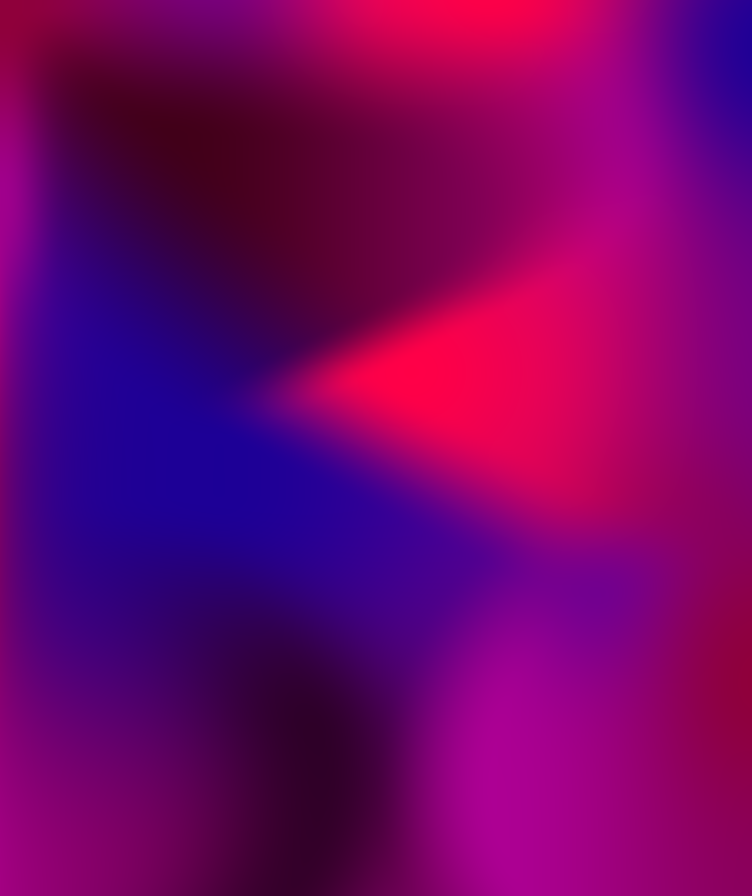
Write a Shadertoy shader that draws this background.

```glsl
// A soft mesh-like gradient: a dark rounded lobe, a blue band and a magenta disc
// surround a glowing red wedge. Each form is a distance function with a wide
// smooth edge, filled by a colour ramp and layered from back to front.

const float ASPECT = 0.84;

const vec3 RED     = vec3(1.00, 0.00, 0.28);
const vec3 PINK    = vec3(0.88, 0.01, 0.36);
const vec3 ORCHID  = vec3(0.76, 0.00, 0.60);
const vec3 MAGENTA = vec3(0.68, 0.00, 0.58);
const vec3 PURPLE  = vec3(0.48, 0.00, 0.50);
const vec3 VIOLET  = vec3(0.42, 0.00, 0.58);
const vec3 BLUE    = vec3(0.11, 0.00, 0.59);
const vec3 PLUM    = vec3(0.48, 0.00, 0.37);
const vec3 WINE    = vec3(0.54, 0.00, 0.37);
const vec3 CRIMSON = vec3(0.56, 0.00, 0.23);
const vec3 MAROON  = vec3(0.25, 0.00, 0.09);
const vec3 SHADOW  = vec3(0.16, 0.00, 0.13);

const vec2  LOBE_EDGE   = vec2(0.43, 0.626);
const vec2  LOBE_NORMAL = vec2(0.433, -0.902);
const float LOBE_RIGHT  = 0.66;
const float LOBE_TOP    = 0.955;
const float LOBE_LEFT   = 0.03;
const vec2  BAND_EDGE   = vec2(0.39, 0.518);
const vec2  BAND_NORMAL = vec2(0.447, 0.894);
const float BAND_SOFT   = 0.068;
const vec2  DISC_CENTRE = vec2(0.755, 0.128);
const float DISC_RADIUS = 0.235;

float glow(vec2 p, vec2 centre, vec2 radius) {
    vec2 q = (p - centre) / radius;
    return exp(-dot(q, q));
}

float inside(float d, float soft) {
    return 1.0 - smoothstep(-soft, soft, d);
}

float smoothMax(float a, float b, float k) {
    float h = max(k - abs(a - b), 0.0) / k;
    return max(a, b) + 0.25 * h * h * k;
}

// Colour along the left border, from bottom to top
vec3 borderColour(float y) {
    vec3 c = mix(vec3(0.64, 0.0, 0.51), vec3(0.46, 0.0, 0.41), smoothstep(0.0, 0.38, y));
    c = mix(c, vec3(0.63, 0.0, 0.55), smoothstep(0.45, 0.74, y));
    return mix(c, CRIMSON, smoothstep(0.78, 0.98, y));
}

// Red wedge and the right-hand side
vec3 warmField(vec2 p) {
    vec3 c = mix(PINK, PURPLE, smoothstep(0.58, 0.86, p.x));
    c = mix(c, RED, glow(p, vec2(0.46, 0.585), vec2(0.13, 0.12)));
    c = mix(c, CRIMSON, 0.4 * glow(p, vec2(0.76, 0.42), vec2(0.14, 0.10)));
    c = mix(c, ORCHID, glow(p, vec2(0.665, 0.855), vec2(0.10, 0.13)));
    c = mix(c, PURPLE, (1.0 - smoothstep(0.24, 0.45, p.x)) * smoothstep(0.75, 0.9, p.y));
    c = mix(c, RED, glow(p, vec2(0.555, 1.01), vec2(0.13, 0.095)));
    return mix(c, BLUE, glow(p, vec2(0.87, 0.95), vec2(0.15, 0.17)));
}

// Blue band sinking into plum, crossed by a curved shadow
vec3 coolField(vec2 p) {
    vec3 c = mix(BLUE, VIOLET, smoothstep(0.24, 0.74, p.x));
    c = mix(PLUM, c, smoothstep(0.02, 0.45, p.y));
    float bend = p.y - 0.13;
    float offset = p.x - (0.357 - 2.2 * bend * bend);
    float width = offset < 0.0 ? 0.14 : 0.10;
    float shade = exp(-offset * offset / (width * width));
    return mix(c, SHADOW, 0.92 * shade * (1.0 - smoothstep(0.18, 0.45, p.y)));
}

// Maroon lobe that turns to blue at its lower left
vec3 lobeField(vec2 p) {
    vec3 c = mix(MAROON, WINE, smoothstep(0.18, 0.64, p.x));
    float fall = dot(p - vec2(0.25, 0.70), vec2(-0.62, -0.78));
    return mix(c, BLUE, smoothstep(-0.09, 0.18, fall));
}

vec3 discField(vec2 p) {
    vec3 c = mix(MAGENTA, WINE, smoothstep(0.54, 0.86, p.x));
    return mix(c, VIOLET, 0.9 * glow(p, vec2(0.67, 0.35), vec2(0.10, 0.11)));
}

void mainImage(out vec4 fragColor, in vec2 fragCoord) {
    vec2 p = fragCoord / iResolution.xy * vec2(ASPECT, 1.0);
    vec3 border = borderColour(p.y);

    // Warm ground, then the blue band below the wedge
    vec3 colour = mix(border, warmField(p), smoothstep(0.0, 0.24, p.x));
    float band = dot(p - BAND_EDGE, BAND_NORMAL);
    colour = mix(colour, coolField(p), inside(band, BAND_SOFT));

    // Dark lobe, crisp along the wedge and softer above
    float lobe = smoothMax(dot(p - LOBE_EDGE, LOBE_NORMAL), p.x - LOBE_RIGHT, 0.14);
    lobe = smoothMax(lobe, p.y - LOBE_TOP + 0.08 * p.x, 0.12);
    lobe = smoothMax(lobe, LOBE_LEFT - p.x, 0.06);
    float lobeSoft = mix(0.036, 0.09, smoothstep(0.64, 0.84, p.y) * smoothstep(0.0, 0.2, p.x));
    colour = mix(colour, lobeField(p), inside(lobe, lobeSoft));

    // Magenta disc and the crimson glow beside it
    float disc = length(p - DISC_CENTRE) - DISC_RADIUS;
    colour = mix(colour, discField(p), inside(disc - 0.035, 0.068));
    colour = mix(colour, CRIMSON, glow(p, vec2(0.85, 0.24), vec2(0.10, 0.14)));

    // Bright left border, wider near both corners
    float reach = 0.045 + 0.06 * (1.0 - smoothstep(0.0, 0.3, p.y));
    colour = mix(colour, border, exp(-p.x / reach));

    fragColor = vec4(clamp(colour, 0.0, 1.0), 1.0);
}
```
